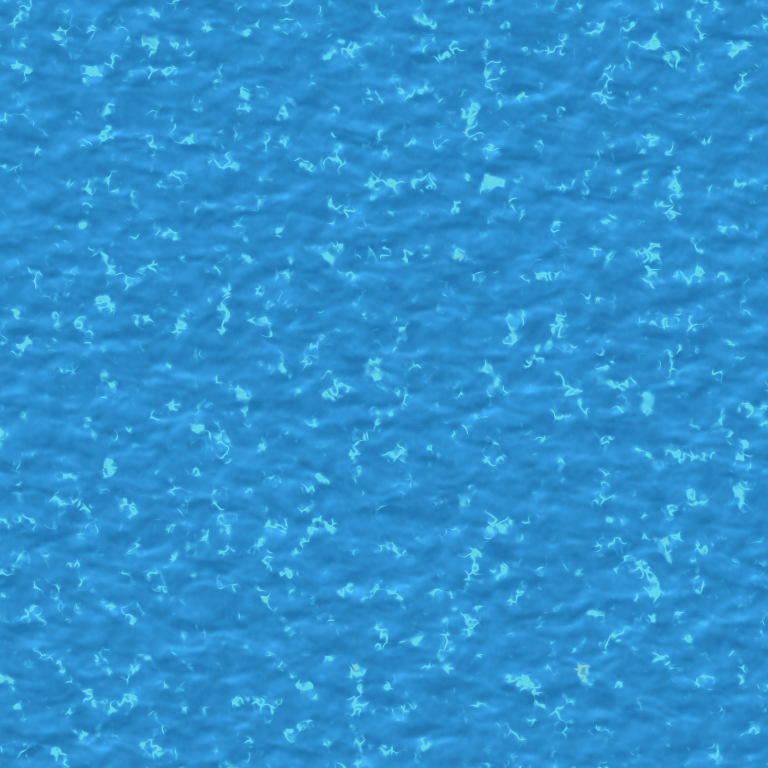
Write a Shadertoy shader that draws this texture.

```glsl
const vec3 DEEP_BLUE = vec3(0.130, 0.475, 0.705);
const vec3 CREST_BLUE = vec3(0.245, 0.680, 0.955);
const vec3 GLINT_CYAN = vec3(0.310, 0.775, 0.940);
const vec3 GLINT_CORE = vec3(0.390, 0.860, 0.910);
const vec3 GLINT_WARM = vec3(0.580, 0.820, 0.720);

const vec2 WAVE_SCALE = vec2(18.0, 29.0);   // waves per canvas, wider than tall
const vec2 LIGHT_STEP = vec2(-0.002, 0.006); // offset used to shade the slopes
const float LIGHT_LEVEL = 0.35;
const float SLOPE_GAIN = 0.68;
const float HEIGHT_GAIN = 0.18;
const float SWELL_GAIN = 0.08;
const float MOTTLE_GAIN = 0.20;
const float GRAIN_GAIN = 0.12;
const vec2 WEB_SCALE = vec2(41.0, 47.0);    // cells of the light web per canvas
const float WEB_WARP = 0.65;
const float WEB_WIDTH = 0.36;
const float PATCH_SCALE = 34.0;
const float SPECK_SCALE = 92.0;

vec2 hash22(vec2 p) {
    vec3 q = fract(p.xyx * vec3(0.1031, 0.1030, 0.0973));
    q += dot(q, q.yzx + 33.33);
    return fract((q.xx + q.yz) * q.zy);
}

float cornerSlope(vec2 cell, vec2 offset) {
    float angle = 6.2832 * hash22(cell + 71.0).x;
    return dot(vec2(cos(angle), sin(angle)), offset);
}

// Gradient noise, roughly -0.7 to 0.7
float noise(vec2 p) {
    vec2 i = floor(p), f = fract(p);
    vec2 u = f * f * f * (f * (f * 6.0 - 15.0) + 10.0);
    vec2 e = vec2(1.0, 0.0);
    float low = mix(cornerSlope(i, f), cornerSlope(i + e, f - e), u.x);
    float high = mix(cornerSlope(i + e.yx, f - e.yx), cornerSlope(i + 1.0, f - 1.0), u.x);
    return mix(low, high, u.y);
}

float waveHeight(vec2 uv) {
    vec2 p = uv * WAVE_SCALE;
    p += 0.3 * vec2(noise(p * 0.8 + 9.0), noise(p * 0.8 + 37.0));
    float sum = 0.0, amplitude = 1.0;
    for (int octave = 0; octave < 3; octave++) {
        sum += amplitude * noise(p);
        p = mat2(1.7, 0.5, -0.5, 1.7) * p + 17.3;
        amplitude *= 0.5;
    }
    return sum;
}

// Gap between the two nearest cell points: zero along the web threads
float webGap(vec2 p) {
    vec2 i = floor(p), f = fract(p);
    float nearest = 8.0, second = 8.0;
    for (int y = -1; y <= 1; y++) {
        for (int x = -1; x <= 1; x++) {
            vec2 cell = vec2(x, y);
            float d = length(cell + hash22(i + cell) - f);
            second = min(second, max(nearest, d));
            nearest = min(nearest, d);
        }
    }
    return second - nearest;
}

void mainImage(out vec4 fragColor, in vec2 fragCoord) {
    vec2 uv = fragCoord / iResolution.y;

    // Water surface lit from above, with brighter crests
    float height = waveHeight(uv);
    float slope = height - waveHeight(uv + LIGHT_STEP);
    float swell = noise(uv * vec2(5.0, 8.0) + 5.0);
    float mottle = noise(uv * vec2(44.0, 58.0) + 61.0);
    float grain = noise(uv * 135.0);
    float light = LIGHT_LEVEL + SLOPE_GAIN * slope + HEIGHT_GAIN * height
                + SWELL_GAIN * swell + MOTTLE_GAIN * mottle + GRAIN_GAIN * grain;
    light += 0.7 * max(slope, 0.0) * max(slope, 0.0);

    // Broken threads of light, kept only inside small patches
    float patchNoise = noise(uv * PATCH_SCALE + 3.7) + 0.30 * noise(uv * 9.0 + 21.0)
                     + 0.50 * noise(uv * 73.0 + 11.0) + 0.25 * slope;
    float sparkle = smoothstep(0.02, 0.58, patchNoise);
    vec2 warp = vec2(noise(uv * 88.0 + 13.0), noise(uv * 88.0 + 47.0));
    float gap = webGap(uv * WEB_SCALE + WEB_WARP * warp);
    float thread = 1.0 - smoothstep(0.0, 0.10 + WEB_WIDTH * sparkle, gap);
    float glint = thread * smoothstep(0.0, 0.85, sparkle);

    // Loose specks and a soft glow around the threads
    float speck = smoothstep(0.25, 0.62, noise(uv * SPECK_SCALE + 29.0));
    glint = max(glint, 0.75 * speck * smoothstep(-0.15, 0.30, patchNoise));
    light += 0.38 * sparkle * (1.0 - smoothstep(0.0, 0.9, gap));

    // Colours
    vec3 color = mix(DEEP_BLUE, CREST_BLUE, clamp(light, 0.0, 1.1));
    float warmth = smoothstep(0.42, 0.55, noise(uv * 19.0 + 83.0));
    vec3 core = mix(GLINT_CORE, GLINT_WARM, warmth);
    color = mix(color, GLINT_CYAN, 0.85 * glint);
    color = mix(color, core, 0.8 * smoothstep(0.55, 1.0, glint));
    fragColor = vec4(color, 1.0);
}
```
